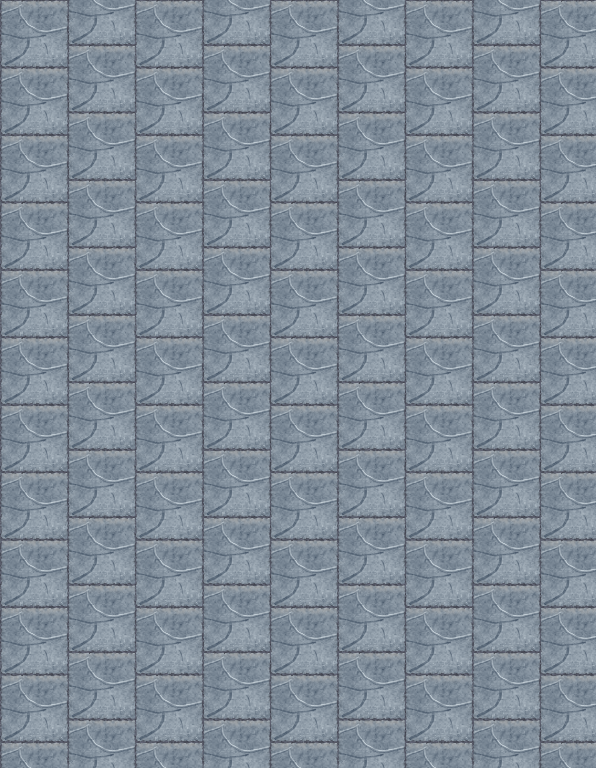
Write a WebGL 2 fragment shader that draws this texture.

```glsl
#version 300 es
precision highp float;

#define ROWS 11.386
#define COLUMN_START 0.010
#define ODD_SHIFT 0.667
#define SEAM_HALF 0.015
#define GRAIN 0.46
#define MOTTLE 0.50
#define RIDGE_HALF 0.008
#define CRACK_HALF 0.017
#define SLATE_DARK vec3(0.34, 0.40, 0.465)
#define SLATE_LIGHT vec3(0.70, 0.745, 0.78)
#define SEAM_COLOR vec3(0.29, 0.30, 0.35)
#define WARM_EDGE vec3(0.68, 0.69, 0.695)

uniform vec2 u_resolution;
out vec4 fragColor;

float hash(vec2 p) {
  return fract(sin(dot(p, vec2(127.1, 311.7))) * 43758.5453);
}

float noise(vec2 p) {
  vec2 i = floor(p), f = fract(p);
  f = f * f * (3.0 - 2.0 * f);
  return mix(mix(hash(i), hash(i + vec2(1, 0)), f.x),
             mix(hash(i + vec2(0, 1)), hash(i + vec2(1, 1)), f.x), f.y);
}

float fbm(vec2 p) {
  float sum = 0.0, gain = 0.5;
  for (int i = 0; i < 4; i++) {
    sum += gain * noise(p);
    p = p * 2.03 + 7.1;
    gain *= 0.5;
  }
  return sum / 0.9375;
}

float segmentDistance(vec2 p, vec2 a, vec2 b) {
  vec2 ab = b - a;
  return length(p - a - ab * clamp(dot(p - a, ab) / dot(ab, ab), 0.0, 1.0));
}

// Distance to a quadratic curve, walked in short segments
float curveDistance(vec2 p, vec2 a, vec2 b, vec2 c) {
  float d = 9.0;
  vec2 last = a;
  for (int i = 1; i <= 8; i++) {
    float t = float(i) / 8.0;
    vec2 next = mix(mix(a, b, t), mix(b, c, t), t);
    d = min(d, segmentDistance(p, last, next));
    last = next;
  }
  return d;
}

float stroke(float d, float halfWidth, float px) {
  return 1.0 - smoothstep(halfWidth - 0.5 * px, halfWidth + 0.6 * px, d);
}

float spot(vec2 p, vec2 center, vec2 radius) {
  vec2 d = (p - center) / radius;
  return exp(-dot(d, d));
}

// Raised veins, running from the upper left to the right edge
float ridges(vec2 p) {
  float d = curveDistance(p, vec2(0.0, 0.19), vec2(0.24, 0.12), vec2(0.30, 0.07));
  d = min(d, curveDistance(p, vec2(0.28, 0.10), vec2(0.30, 0.34), vec2(0.54, 0.44)));
  return min(d, curveDistance(p, vec2(0.54, 0.44), vec2(0.70, 0.50), vec2(1.0, 0.39)));
}

// Sunken cracks: a cross arc with a stem that bends to the lower left
float cracks(vec2 p) {
  float stem = curveDistance(p, vec2(0.40, 0.57), vec2(0.43, 0.80), vec2(0.07, 0.95));
  float arc = curveDistance(p, vec2(0.0, 0.49), vec2(0.34, 0.62), vec2(0.66, 0.53));
  float nick = curveDistance(p, vec2(0.66, 0.66), vec2(0.70, 0.70), vec2(0.70, 0.78));
  return min(stem, min(arc + 0.007, nick + 0.009));
}

vec3 stone(vec2 p, float px) {
  vec2 bent = p + 0.03 * (vec2(noise(p * 9.0), noise(p * 9.0 + 31.0)) - 0.5);

  // Broad shading, mottling and two sizes of grain
  float tone = 0.50 + MOTTLE * (fbm(p * 5.0 + 3.0) - 0.5);
  tone += GRAIN * (0.55 * noise(p * 34.0) + 0.45 * noise(p * 61.0 + 9.0) - 0.5);
  tone += 0.10 * spot(p, vec2(0.62, 0.74), vec2(0.32, 0.18));
  tone += 0.05 * spot(p, vec2(0.15, 0.78), vec2(0.18, 0.25));
  tone -= 0.09 * spot(p, vec2(0.40, 0.42), vec2(0.50, 0.13));

  // Slanted stains in the upper right
  for (int i = 0; i < 5; i++) {
    float k = float(i);
    vec2 local = bent - vec2(0.46 + 0.11 * k, 0.14 + 0.16 * hash(vec2(k, 4.0)));
    local.x += 0.5 * local.y;
    tone -= 0.25 * spot(local, vec2(0.0), vec2(0.024, 0.060));
  }

  // Veins with a shadow below, then cracks with a lit lower lip, both patchy
  float patchy = 0.55 + 0.8 * noise(p * 13.0 + 2.0);
  tone -= 0.28 * stroke(ridges(bent - vec2(-0.012, 0.030)), RIDGE_HALF, px);
  tone += 0.52 * patchy * stroke(ridges(bent), RIDGE_HALF, px);
  tone += 0.12 * stroke(cracks(bent - vec2(0.025, 0.028)), RIDGE_HALF, px);
  tone -= 0.42 * patchy * stroke(cracks(bent), CRACK_HALF, px);

  // Pale chips near the bottom and dark pits all over
  tone += 0.28 * smoothstep(0.75, 0.92, noise(p * 31.0 + 11.0)) * smoothstep(0.70, 0.90, p.y);
  tone -= 0.22 * smoothstep(0.80, 0.95, noise(p * 27.0 + 47.0));

  vec3 color = mix(SLATE_DARK, SLATE_LIGHT, clamp(tone, -0.1, 1.15));
  float worn = (1.0 - smoothstep(0.02, 0.16, p.y)) * (0.1 + 0.8 * noise(p * 24.0));
  return mix(color, WARM_EDGE, worn);
}

void main() {
  // Square tiles in columns, counted from the upper left
  vec2 grid = vec2(gl_FragCoord.x, u_resolution.y - gl_FragCoord.y) / u_resolution.y * ROWS;
  float px = ROWS / u_resolution.y;
  grid.x -= COLUMN_START;
  grid.y -= ODD_SHIFT * mod(floor(grid.x), 2.0);
  vec2 p = fract(grid);
  vec3 color = stone(p, px);

  // Ragged dark seams, thinner upright, with a shaded and flecked border
  vec2 edge = min(p, 1.0 - p);
  float seamDistance = min(edge.x + 0.004, edge.y) + 0.022 * (noise(p * 41.0) - 0.5);
  float border = exp(-seamDistance * 28.0);
  color *= 1.0 + border * (0.5 * noise(p * 47.0 + 17.0) - 0.36);
  vec3 seam = SEAM_COLOR * (0.75 + 0.6 * noise(p * 43.0 + 5.0));
  color = mix(color, seam, 0.92 * stroke(seamDistance, SEAM_HALF, px));
  fragColor = vec4(color, 1.0);
}
```
